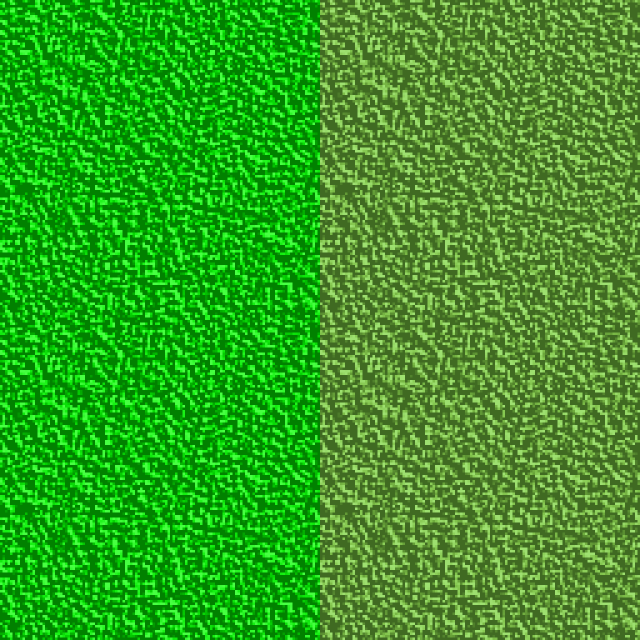
Reproduce this texture procedurally as a Shadertoy shader.

```glsl
float hash(vec2 p) {
    return fract(sin(dot(p, vec2(12.9898, 78.233))) * 43758.5453);
}

// Three by three diagonal emboss of random heights, tiling every 128 cells
float emboss(vec2 cell) {
    float slope = 0.0;
    for (int y = -1; y <= 1; y++) {
        for (int x = -1; x <= 1; x++) {
            vec2 offset = vec2(x, y);
            slope += (offset.x + offset.y) * hash(mod(cell + offset, 128.0));
        }
    }
    return slope;
}

// Flat shadow below zero slope, a crisp step up, then a ramp to a pale highlight
vec3 shade(vec3 shadow, vec3 lit, vec3 highlight, float slope) {
    float light = step(0.0, slope) * clamp(0.2 + slope, 0.0, 1.0);
    return mix(mix(shadow, lit, light), highlight, smoothstep(0.4, 1.6, slope));
}

vec3 embossedGrass(vec2 uv) {
    float slope = emboss(floor(uv * 256.0));

    // Same relief on both halves, vivid on the left and olive on the right
    if (uv.x < 0.5) {
        return shade(vec3(0.005, 0.505, 0.0), vec3(0.02, 0.93, 0.01),
                     vec3(0.28, 1.0, 0.26), slope);
    }
    return shade(vec3(0.25, 0.415, 0.135), vec3(0.49, 0.75, 0.27),
                 vec3(0.62, 0.88, 0.44), slope);
}

void mainImage(out vec4 fragColor, in vec2 fragCoord) {
    // Four samples per pixel smooth the cell edges
    vec3 col = vec3(0.0);
    for (int i = 0; i < 4; i++) {
        vec2 jitter = vec2(i % 2, i / 2) * 0.5 - 0.25;
        col += embossedGrass((fragCoord + jitter) / iResolution.xy);
    }
    fragColor = vec4(col / 4.0, 1.0);
}
```
